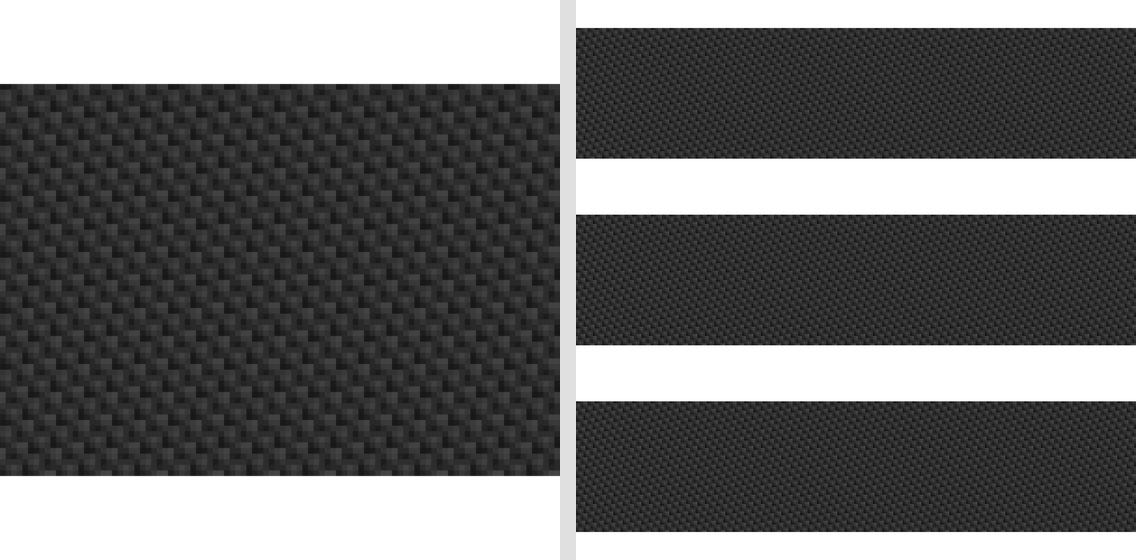
Left: one tile. Right: repeated 3 by 3.
Give the GLSL for this texture, as a WebGL 1 fragment shader.

```glsl
precision highp float;
// Charcoal carbon twill in a horizontal band between two white margins.
// An 8 by 8 unit weave of raised squares and dark L-shaped gaps is resampled
// onto coarse square cells, 10 per repeat, which varies the squares slightly.

uniform vec2 u_resolution;

const float CELLS = 100.0;           // cells across the canvas
const float BAND_TOP = 85.0;         // top of the woven band, in cells
const float BAND_ROWS = 70.0;        // height of the woven band, in cells
const float UNITS_PER_CELL = 0.8;    // 8 weave units over 10 cells
const float EDGE_SOFTNESS = 0.14;    // half width of a cell edge, in cells
const vec3 MARGIN_COLOR = vec3(1.0);
const vec3 FIBER_TINT = vec3(1.0, 1.0, 1.003);

// Grey level of one weave unit; each row repeats the last, shifted by three.
float unitShade(vec2 unit) {
  float phase = mod(floor(unit.x + 3.0 * unit.y - 3.0 + 0.5), 8.0);
  vec4 upperSquare = vec4(0.250, 0.285, 0.100, 0.205);
  vec4 lowerSquare = vec4(0.237, 0.075, 0.110, 0.178);
  vec4 shades = phase < 3.5 ? upperSquare : lowerSquare;
  vec4 pick = vec4(equal(vec4(0.0, 1.0, 2.0, 3.0), vec4(mod(phase, 4.0))));
  return dot(shades, pick);
}

// Weave read between units, x rightwards and y downwards.
float weaveShade(vec2 position) {
  vec2 base = floor(position);
  vec2 blend = position - base;
  float upper = mix(unitShade(base), unitShade(base + vec2(1.0, 0.0)), blend.x);
  float lower = mix(unitShade(base + vec2(0.0, 1.0)),
                    unitShade(base + vec2(1.0, 1.0)), blend.x);
  return mix(upper, lower, blend.y);
}

// Flat colour of one cell, counted from the lower left.
vec3 cellColor(vec2 cell) {
  float row = BAND_TOP - 1.0 - cell.y;
  if (row < -0.5 || row > BAND_ROWS - 0.5) return MARGIN_COLOR;
  vec2 cellCenter = vec2(cell.x, row) + 0.5;
  return FIBER_TINT * weaveShade(cellCenter * UNITS_PER_CELL - 0.5);
}

// Neighbouring cells joined by narrow smooth edges.
vec3 softCells(vec2 position, float softness) {
  vec2 shifted = position - 0.5;
  vec2 cell = floor(shifted);
  vec2 blend = smoothstep(0.5 - softness, 0.5 + softness, shifted - cell);
  vec3 lower = mix(cellColor(cell), cellColor(cell + vec2(1.0, 0.0)), blend.x);
  vec3 upper = mix(cellColor(cell + vec2(0.0, 1.0)),
                   cellColor(cell + vec2(1.0, 1.0)), blend.x);
  return mix(lower, upper, blend.y);
}

void main() {
  vec2 uv = gl_FragCoord.xy / u_resolution;
  float pixelInCells = CELLS / min(u_resolution.x, u_resolution.y);
  float softness = clamp(0.5 * pixelInCells, EDGE_SOFTNESS, 0.5);
  gl_FragColor = vec4(softCells(uv * CELLS, softness), 1.0);
}
```
